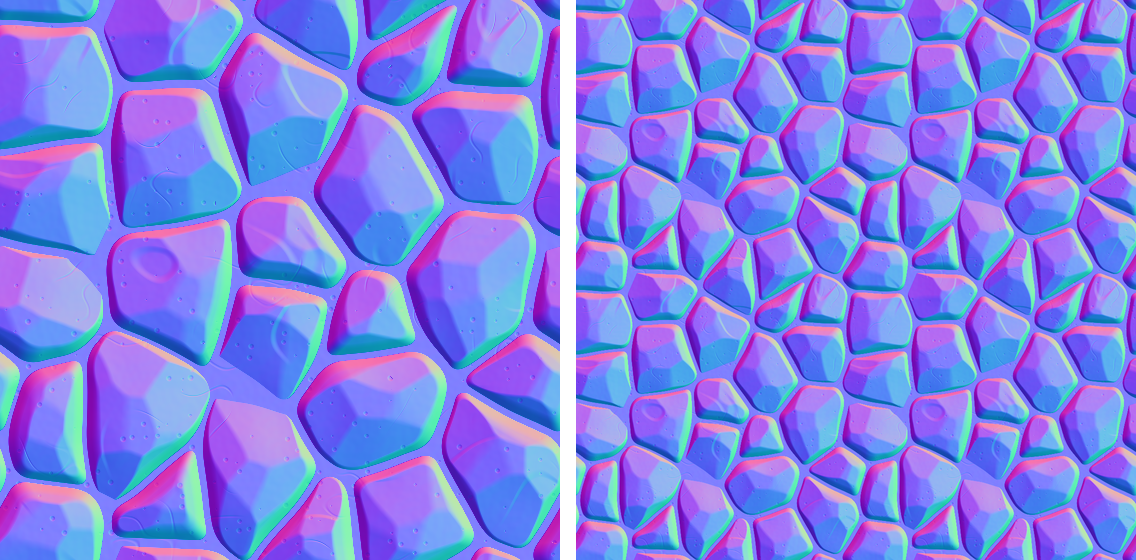
Left: one tile. Right: repeated 2 by 2.
Give the GLSL for this texture map, as a Shadertoy shader.

```glsl
const float GRID = 5.0;                  // stones per side
const float JITTER = 0.72;               // scatter of the stone sites
const vec2 STRETCH = vec2(1.0, 0.87);    // below 1 lengthens stones on that axis
const float SIZE_SPREAD = 0.16;          // difference between large and small stones
const float GAP_MIN = 0.003;             // half width of the joints
const float GAP_SPREAD = 0.006;
const float CORNER = 0.022;              // rounding of the outlines
const float WARP = 0.013;                // bend of the outlines
const float STONE_HEIGHT = 0.058;
const float OUTER_SLOPE = 2.5;           // steep rim
const float INNER_SLOPE = 1.25;          // softer chamfer above it
const float CHAMFER_START = 0.017;
const float FACETS = 6.0;                // chiselled planes per stone
const float CHIP_DEPTH = 0.0035;
const float PIT_GRID = 48.0;
const float PIT_DEPTH = 0.0011;
const float SCRATCH_DEPTH = 0.0006;
const float GRAIN = 0.00022;
const float SAMPLE_STEP = 0.0013;        // spacing for the slope estimate
const float TAU = 6.2831853;

vec2 hash2(vec2 p) {
    vec3 q = fract(p.xyx * vec3(0.1031, 0.1030, 0.0973));
    q += dot(q, q.yzx + 33.33);
    return fract((q.xx + q.yz) * q.zy);
}

float smoothMin(float a, float b, float k) {
    float t = max(k - abs(a - b), 0.0) / k;
    return min(a, b) - 0.25 * k * t * t;
}

// Gradient noise that repeats after a whole number of periods
float corner(vec2 cell, vec2 offset, vec2 f, float period, float seed) {
    float angle = TAU * hash2(mod(cell + offset, period) + seed).x;
    return dot(vec2(cos(angle), sin(angle)), f - offset);
}

float noise(vec2 uv, float period, float seed) {
    vec2 p = uv * period, c = floor(p), f = p - c;
    vec2 u = f * f * f * (f * (f * 6.0 - 15.0) + 10.0);
    vec2 e = vec2(0.0, 1.0);
    return mix(mix(corner(c, e.xx, f, period, seed), corner(c, e.yx, f, period, seed), u.x),
               mix(corner(c, e.xy, f, period, seed), corner(c, e.yy, f, period, seed), u.x), u.y);
}

// Staggered, jittered stone centre in grid units
vec2 site(vec2 cell) {
    vec2 id = mod(cell, GRID);
    float stagger = fract(0.4 * id.x + 0.01) - 0.41;
    return cell + 0.5 + vec2(0.0, stagger) + JITTER * (hash2(id + 3.0) - 0.5);
}

float weight(vec2 cell) {
    return SIZE_SPREAD * hash2(mod(cell, GRID) + 41.0).x;
}

// Distance from the stone outline, positive inside; also yields the stone's cell
float stoneDistance(vec2 p, out vec2 stone) {
    vec2 base = floor(p), toStone = vec2(0.0);
    float nearest = 1e5;
    for (int i = 0; i < 25; i++) {
        vec2 cell = base + vec2(i % 5 - 2, i / 5 - 2);
        vec2 r = (site(cell) - p) * STRETCH;
        float power = dot(r, r) - weight(cell);
        if (power < nearest) { nearest = power; stone = cell; toStone = r; }
    }
    float d = 1.0;
    for (int i = 0; i < 25; i++) {
        if (i == 12) continue;
        vec2 cell = stone + vec2(i % 5 - 2, i / 5 - 2);
        vec2 r = (site(cell) - p) * STRETCH;
        float power = dot(r, r) - weight(cell);
        float edge = 0.5 * (power - nearest) / length((r - toStone) * STRETCH);
        d = smoothMin(d, edge / GRID, CORNER);
    }
    return d - GAP_MIN - GAP_SPREAD * hash2(mod(stone, GRID) + 67.0).x;
}

// Pits, scratches and grain
float wear(vec2 uv) {
    vec2 p = uv * PIT_GRID, id = mod(floor(p), PIT_GRID);
    vec2 h = hash2(id + 11.0), kind = hash2(id + 83.0);
    float radius = mix(0.1, 0.28, kind.y);
    float pit = 1.0 - smoothstep(0.3 * radius, radius, length(fract(p) - 0.3 - 0.4 * h));
    float patches = noise(uv, 6.0, 29.0);
    pit *= step(0.84 - 0.3 * patches, kind.x) * radius / 0.28;
    float scratch = 1.0 - smoothstep(0.0, 0.04, abs(noise(uv, 13.0, 53.0)));
    scratch *= smoothstep(0.15, 0.35, noise(uv, 9.0, 71.0));
    return GRAIN * noise(uv, 70.0, 7.0) - PIT_DEPTH * pit - SCRATCH_DEPTH * scratch;
}

float height(vec2 uv) {
    vec2 bend = vec2(noise(uv, 7.0, 5.0), noise(uv, 7.0, 19.0));
    vec2 p = (uv + WARP * bend) * GRID, stone;
    float d = stoneDistance(p, stone);
    vec2 q = (p - site(stone)) / GRID + 0.012 * bend.yx;

    // Chiselled top
    float top = STONE_HEIGHT;
    for (float k = 0.0; k < FACETS; k++) {
        vec2 h = hash2(mod(stone, GRID) + 13.0 * k + 101.0);
        float angle = TAU * (k + h.x) / FACETS;
        float reach = dot(q, vec2(cos(angle), sin(angle))) - mix(0.01, 0.06, h.y);
        float slope = mix(0.2, 0.65, fract(7.0 * h.x + 3.0 * h.y));
        top = smoothMin(top, STONE_HEIGHT - slope * reach, 0.0025);
    }
    float chip = smoothstep(0.0, 0.06, noise(uv, 6.0, 37.0) - 0.12);
    top -= CHIP_DEPTH * chip * smoothstep(-0.1, 0.25, noise(uv, 5.0, 59.0));

    // Rim, chamfer and joints
    float rim = smoothMin(OUTER_SLOPE * d, CHAMFER_START + INNER_SLOPE * d, 0.006);
    return max(smoothMin(rim, top, 0.004), 0.0) + wear(uv);
}

void mainImage(out vec4 fragColor, in vec2 fragCoord) {
    vec2 uv = fragCoord / iResolution.xy;
    vec2 e = vec2(SAMPLE_STEP, 0.0);
    float h = height(uv);
    vec2 slope = vec2(height(uv + e.xy) - h, height(uv + e.yx) - h) / SAMPLE_STEP;
    vec3 normal = normalize(vec3(-slope, 1.0));
    fragColor = vec4(0.5 + 0.5 * normal.yxz, 1.0);   // red faces up, green faces right
}
```
